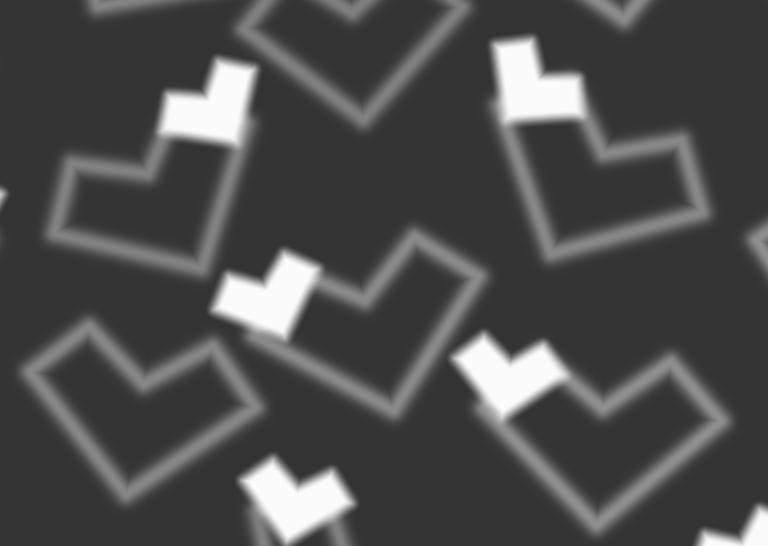
Give the GLSL for this pattern, as a WebGL 2 fragment shader.

```glsl
#version 300 es
precision highp float;

uniform vec2 u_resolution;
out vec4 fragColor;

const vec3 CHARCOAL = vec3(0.2);
const vec3 WHITE = vec3(0.985);
const float CELL = 0.455;

vec2 hash2(vec2 p) {
    vec3 q = fract(vec3(p.xyx) * vec3(0.1031, 0.1030, 0.0973));
    q += dot(q, q.yzx + 33.33);
    return fract((q.xx + q.yz) * q.zy);
}

vec2 rotate(vec2 p, float angle) {
    float c = cos(angle), s = sin(angle);
    return vec2(c * p.x - s * p.y, s * p.x + c * p.y);
}

float segmentDistance(vec2 p, vec2 a, vec2 b) {
    vec2 edge = b - a;
    float t = clamp(dot(p - a, edge) / dot(edge, edge), 0.0, 1.0);
    return length(p - a - edge * t);
}

// Positive on the left of the edge from a to b
float edgeSide(vec2 p, vec2 a, vec2 b) {
    vec2 e = b - a, r = p - a;
    return e.x * r.y - e.y * r.x;
}

// Signed distance to an angular heart, mirrored about its axis
float heartDistance(vec2 p, float size) {
    p = vec2(abs(p.x), p.y) / size;
    vec2 tip = vec2(0.0, -0.93), flank = vec2(1.0, 0.0);
    vec2 lobe = vec2(0.55, 0.47), notch = vec2(0.0, 0.05);
    float d = min(segmentDistance(p, tip, flank),
              min(segmentDistance(p, flank, lobe), segmentDistance(p, lobe, notch)));
    float inside = min(edgeSide(p, tip, flank),
                   min(edgeSide(p, flank, lobe), edgeSide(p, lobe, notch)));
    return (inside > 0.0 ? -d : d) * size;
}

float softStroke(float d, float width) {
    return exp(-d * d / (width * width));
}

float softFill(float d, float blur) {
    return smoothstep(blur, -blur, d);
}

// x: outline light, y: solid coverage of the hearts owned by one cell
vec2 cellHearts(vec2 p, vec2 id, float shift) {
    vec2 place = hash2(id + 17.0) - 0.5;
    vec2 look = hash2(id + 53.0);
    vec2 center = (id + vec2(0.5, 0.5 + shift)) * CELL + place * 0.13;
    float size = mix(0.198, 0.22, look.y);
    float tilt = (look.x - 0.5) * 1.3;
    vec2 local = rotate(p - center, -tilt);
    float outline = softStroke(heartDistance(local, size), 0.019) * mix(0.29, 0.37, look.y);

    // Small solid heart resting on a shoulder, in two cells of three
    float side = place.x > 0.0 ? 1.0 : -1.0;
    vec2 shoulder = local - vec2(0.8 * side, 0.36) * size;
    float solid = softFill(heartDistance(rotate(shoulder, place.y), 0.1) - 0.005, 0.015);
    float present = step(0.5, mod(id.x + 2.0 * id.y, 3.0));
    return vec2(outline, solid * present);
}

void main() {
    vec2 p = gl_FragCoord.xy / u_resolution.y;
    float column = floor(p.x / CELL);
    float light = 0.0;
    float solid = 0.0;

    // Staggered columns, with the neighbouring cells included
    for (int i = -1; i <= 1; i++) {
        float x = column + float(i);
        float shift = 0.5 * mod(x, 2.0);
        float row = floor(p.y / CELL - shift);
        for (int j = -1; j <= 1; j++) {
            vec2 hearts = cellHearts(p, vec2(x, row + float(j)), shift);
            light += hearts.x;
            solid = max(solid, hearts.y);
        }
    }

    vec3 color = CHARCOAL + min(light, 0.55);
    fragColor = vec4(mix(color, WHITE, solid), 1.0);
}
```
